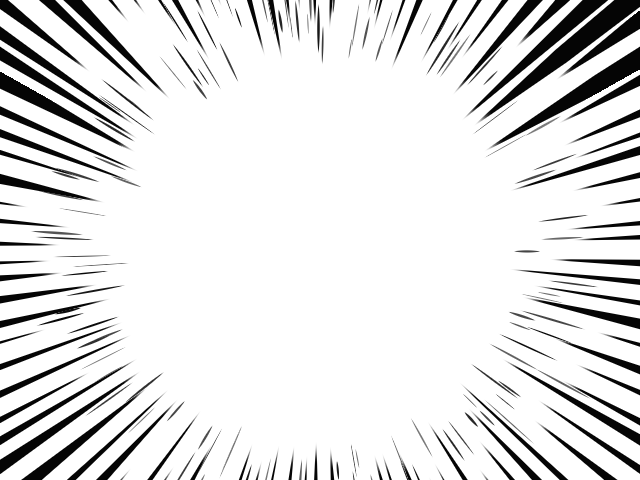
Write a WebGL 1 fragment shader that draws this background.

```glsl
precision highp float;

uniform vec2 u_resolution;

const float TAU = 6.2831853;

float hash(float n) {
    return fract(sin(n * 127.1 + 3.7) * 4375.85);
}

// Antialiased ink of a line with the given half width
float lineInk(float dist, float halfWidth, float pixel) {
    return clamp((halfWidth - dist) / pixel + 0.5, 0.0, 1.0);
}

// Distance across the ray to the jittered axis of its angular cell
float axisDistance(float turn, float cell, float count, float radius, float seed) {
    float axis = 0.5 + 0.44 * (hash(cell + seed) - 0.5);
    return abs(turn * count - cell - axis) * radius * TAU / count;
}

// Long wedges that widen toward the canvas edge
float wedges(float turn, float radius, float count, float pixel) {
    float cell = floor(turn * count);
    float dist = axisDistance(turn, cell, count, radius, 11.0);
    float spread = hash(cell + 211.0);
    float start = 0.395 + 0.21 * spread * spread + 0.03 * hash(cell + 57.0);
    float slope = mix(0.018, 0.044, hash(cell + 331.0));

    // Heavier ink toward the two upper corners
    float angle = (cell / count - 0.5) * TAU;
    slope *= 1.0 + 0.9 * pow(max(cos(angle - 0.68), 0.0), 40.0)
                 + 0.4 * pow(max(cos(angle - 2.5), 0.0), 40.0);

    float reach = radius - start;
    float halfWidth = min(0.0006 + slope * reach, 0.42 * radius * TAU / count);
    return lineInk(dist, halfWidth, pixel) * smoothstep(0.0, 0.05, reach);
}

// Short thin strokes, tapered at both ends
float strokes(float turn, float radius, float count, float seed, float pixel) {
    float cell = floor(turn * count);
    float dist = axisDistance(turn, cell, count, radius, seed);
    float start = 0.385 + 0.14 * hash(cell + seed + 71.0);
    float size = mix(0.04, 0.15, hash(cell + seed + 149.0));
    float along = clamp((radius - start) / size, 0.0, 1.0);
    float taper = 4.0 * along * (1.0 - along);
    float halfWidth = mix(0.0006, 0.0028, hash(cell + seed + 263.0)) * taper;
    float present = step(0.5, hash(cell + seed + 401.0));
    float tone = mix(0.5, 1.0, hash(cell + seed + 503.0));
    return present * tone * lineInk(dist, halfWidth, pixel) * smoothstep(0.0, 0.4, taper);
}

void main() {
    float pixel = 1.0 / u_resolution.y;
    vec2 focus = vec2(0.497, 0.478) * u_resolution;
    vec2 p = (gl_FragCoord.xy - focus) * pixel;
    float radius = length(p);
    float turn = atan(p.y, p.x + 0.00001) / TAU + 0.5;

    // Combine the layers of ink on white
    float ink = wedges(turn, radius, 98.0, pixel);
    ink = max(ink, strokes(turn, radius, 137.0, 23.0, pixel));
    ink = max(ink, strokes(turn, radius, 89.0, 617.0, pixel));

    gl_FragColor = vec4(vec3(1.0 - 0.98 * ink), 1.0);
}
```
